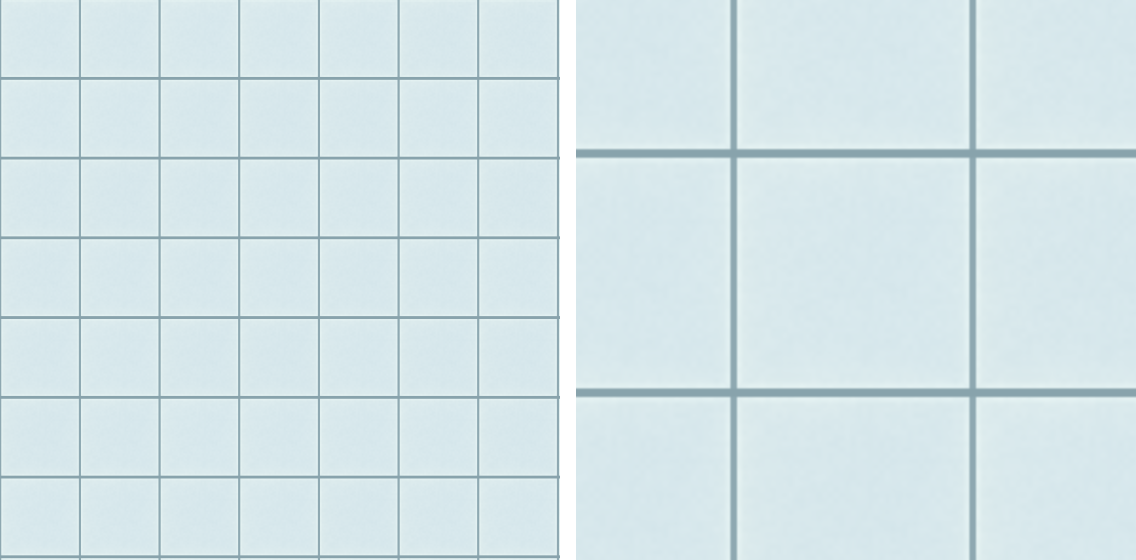
Left: the whole. Right: its middle third, enlarged.
Reproduce this texture procedurally as a three.js fragment shader.

```glsl
// Pale blue glazed square tiles with thin grey-teal grout lines.
varying vec2 vUv;

float hash(vec2 p) {
  p = fract(p * vec2(0.1031, 0.1137));
  p += dot(p, p.yx + 33.33);
  return fract((p.x + p.y) * p.x * 43.7);
}

float noise(vec2 p) {
  vec2 cell = floor(p);
  vec2 f = fract(p);
  f = f * f * (3.0 - 2.0 * f);
  float low = mix(hash(cell), hash(cell + vec2(1.0, 0.0)), f.x);
  float high = mix(hash(cell + vec2(0.0, 1.0)), hash(cell + 1.0), f.x);
  return mix(low, high, f.y);
}

void main() {
  // Tile grid, with the origin of each tile on a grout crossing
  vec2 period = vec2(0.14227, 0.1424);
  vec2 grid = (vUv - vec2(0.0004, 0.0057)) / period;
  vec2 local = fract(grid);
  vec2 tileId = floor(grid);
  vec2 edge = min(local, 1.0 - local) * period;

  // Cool centre fading to a slightly greener, brighter rim
  vec3 centre = vec3(0.843, 0.908, 0.926);
  vec3 rim = vec3(0.872, 0.927, 0.930);
  float fade = max(exp(-edge.x / 0.011), exp(-edge.y / 0.011));
  vec3 color = mix(centre, rim, fade);
  color += vec3(0.008, 0.004, -0.001) * (0.5 - local.x);

  // Faint mottling shared by all tiles, and a tiny shift per tile
  float mottle = 0.6 * noise(local * 42.0) + 0.4 * noise(local * 14.0 + 7.0);
  color += vec3(0.022, 0.016, 0.013) * (mottle - 0.5);
  color += 0.003 * (hash(tileId + 11.0) - 0.5);

  // Glossy bevel beside the grout
  vec2 bevel = 1.0 - smoothstep(vec2(0.0030, 0.0035), vec2(0.0065, 0.0075), edge);
  color += vec3(0.022, 0.020, 0.016) * max(bevel.x, bevel.y);

  // Grout, thicker across than down
  vec2 grout = 1.0 - smoothstep(vec2(0.0009, 0.0015), vec2(0.0030, 0.0036), edge);
  color = mix(color, vec3(0.555, 0.660, 0.695), grout.x);
  color = mix(color, vec3(0.535, 0.640, 0.675), grout.y);

  gl_FragColor = vec4(color, 1.0);
}
```
